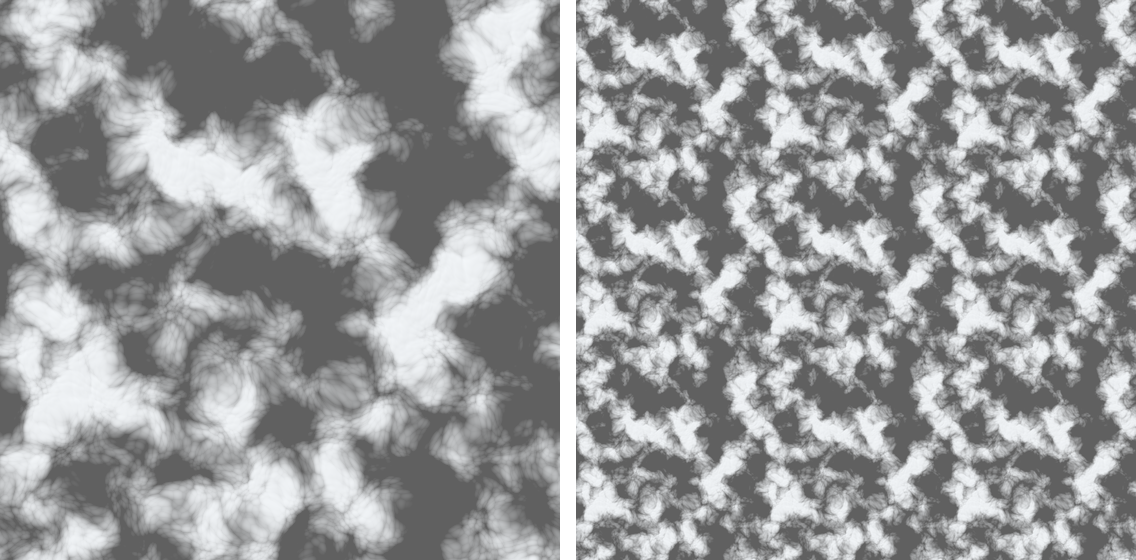
Left: one tile. Right: repeated 3 by 3.
Reproduce this texture procedurally as a three.js fragment shader.

```glsl
// Soft billowing white clouds over a flat grey ground, tiling in both directions.

varying vec2 vUv;

const vec3 GROUND_COLOR = vec3(0.378, 0.378, 0.378);
const vec3 CLOUD_COLOR = vec3(0.928, 0.940, 0.950);
const vec2 CLOUD_REPEATS = vec2(6.0, 5.0);  // large cloud masses per tile
const float MASS_DETAIL = 0.5;              // weight of the second mass layer
const float PUFF_REPEATS = 12.0;            // coarsest puffs per tile
const float PUFF_WEIGHT = 0.5;
const float PUFF_FALLOFF = 0.62;
const int PUFF_LAYERS = 4;
const float PUFF_MEAN = 0.25;               // average squared cell distance
const float WARP_REPEATS = 13.0;
const float WARP_AMOUNT = 0.03;
const float COVERAGE = 0.29;
const float DENSITY_GAIN = 2.07;
const float TOP_SOFTNESS = 0.3;
const vec2 LIGHT_STEP = vec2(-0.003, 0.005);
const float RELIEF = 0.25;

vec2 hash2(vec2 cell, float seed) {
  vec3 q = fract(vec3(cell.xyx + seed * 17.0) * vec3(0.1031, 0.1030, 0.0973));
  q += dot(q, q.yzx + 33.33);
  return fract((q.xx + q.yz) * q.zy);
}

// Contribution of one lattice corner, with a random unit gradient.
float cornerSlope(vec2 cell, vec2 offset, vec2 repeats, float seed) {
  float angle = 6.28318 * hash2(mod(cell, repeats), seed).x;
  return dot(vec2(cos(angle), sin(angle)), offset);
}

// Gradient noise that wraps after the given number of repeats.
float gradientNoise(vec2 p, vec2 repeats, float seed) {
  vec2 cell = floor(p);
  vec2 f = p - cell;
  vec2 w = f * f * f * (f * (f * 6.0 - 15.0) + 10.0);
  vec2 e = vec2(1.0, 0.0);
  float bottom = mix(cornerSlope(cell, f, repeats, seed),
                     cornerSlope(cell + e.xy, f - e.xy, repeats, seed), w.x);
  float top = mix(cornerSlope(cell + e.yx, f - e.yx, repeats, seed),
                  cornerSlope(cell + e.xx, f - e.xx, repeats, seed), w.x);
  return mix(bottom, top, w.y);
}

// Squared distance to the nearest wrapped cell point: round domes, sharp creases.
float cellDistance2(vec2 p, float repeats, float seed) {
  vec2 cell = floor(p);
  vec2 f = p - cell;
  float nearest = 4.0;
  for (int y = -1; y <= 1; y++) {
    for (int x = -1; x <= 1; x++) {
      vec2 neighbor = vec2(float(x), float(y));
      vec2 d = neighbor + hash2(mod(cell + neighbor, repeats), seed) - f;
      nearest = min(nearest, dot(d, d));
    }
  }
  return nearest;
}

// Layered domes, centred on zero.
float puffs(vec2 uv) {
  float sum = 0.0;
  float weight = PUFF_WEIGHT;
  float repeats = PUFF_REPEATS;
  for (int i = 0; i < PUFF_LAYERS; i++) {
    float seed = 5.0 + float(i);
    sum += weight * (PUFF_MEAN - cellDistance2(uv * repeats, repeats, seed));
    weight *= PUFF_FALLOFF;
    repeats *= 2.0;
  }
  return sum;
}

float cloudMass(vec2 uv) {
  vec2 fineRepeats = CLOUD_REPEATS * 2.0;
  return gradientNoise(uv * CLOUD_REPEATS, CLOUD_REPEATS, 1.0)
       + MASS_DETAIL * gradientNoise(uv * fineRepeats + 0.37, fineRepeats, 2.0);
}

// Rounds off values as they approach one.
float softLimit(float x) {
  float h = max(TOP_SOFTNESS - abs(x - 1.0), 0.0) / TOP_SOFTNESS;
  return min(x, 1.0) - h * h * TOP_SOFTNESS * 0.25;
}

void main() {
  // Warp the domain so that the puffs lose their regular outline.
  vec2 warpPoint = vUv * WARP_REPEATS;
  vec2 warp = vec2(gradientNoise(warpPoint, vec2(WARP_REPEATS), 3.0),
                   gradientNoise(warpPoint, vec2(WARP_REPEATS), 4.0));
  vec2 uv = vUv + WARP_AMOUNT * warp;

  // Cloud cover from broad masses broken up by puffs.
  float detail = puffs(uv);
  float density = cloudMass(uv) + detail;
  float cover = softLimit(max(COVERAGE + DENSITY_GAIN * density, 0.0));

  // Faint relief lit from the upper left.
  float relief = RELIEF * (detail - puffs(uv + LIGHT_STEP));
  float brightness = clamp(cover * (1.0 + relief), 0.0, 1.05);

  gl_FragColor = vec4(mix(GROUND_COLOR, CLOUD_COLOR, brightness), 1.0);
}
```
